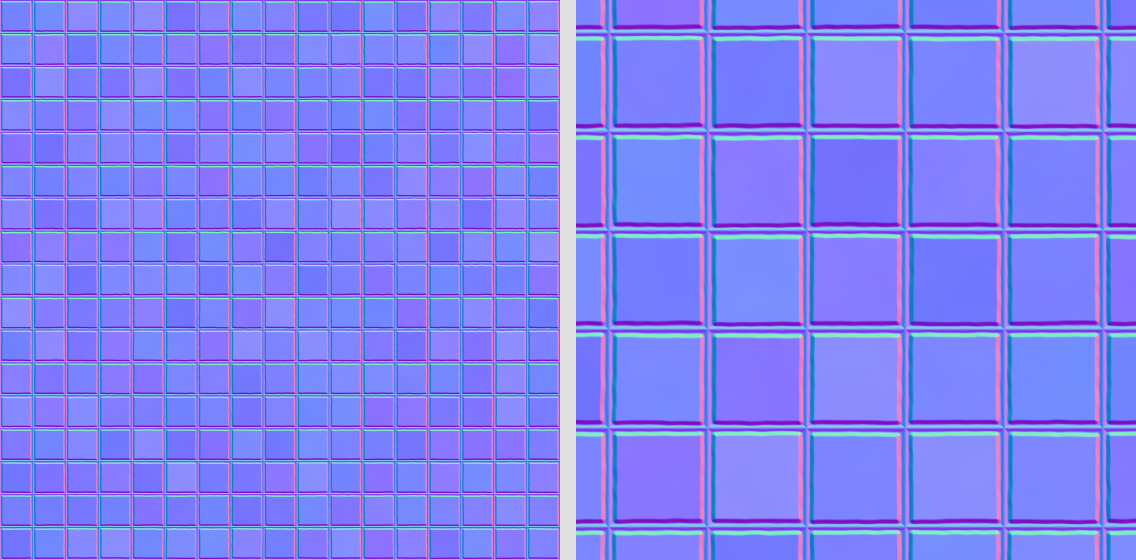
Left, the full canvas; right, a detail of the centre.
A WebGL 2 fragment shader for this texture map:

```glsl
#version 300 es
precision highp float;

uniform vec2 u_resolution;
out vec4 fragColor;

const float TILES = 17.0;

vec2 hash2(vec2 p) {
  vec3 q = fract(vec3(p.xyx) * vec3(0.1031, 0.1030, 0.0973));
  q += dot(q, q.yzx + 33.33);
  return fract((q.xx + q.yz) * q.zy);
}

// Gradient noise that wraps after a whole number of lattice cells
float gradientNoise(vec2 p, float period) {
  vec2 cell = floor(p);
  vec2 f = fract(p);
  vec2 w = f * f * f * (f * (f * 6.0 - 15.0) + 10.0);
  float corner[4];
  for (int i = 0; i < 4; i++) {
    vec2 o = vec2(i % 2, i / 2);
    vec2 gradient = hash2(mod(cell + o, period) + 7.0) * 2.0 - 1.0;
    corner[i] = dot(gradient, f - o);
  }
  return mix(mix(corner[0], corner[1], w.x), mix(corner[2], corner[3], w.x), w.y);
}

float roundedBox(vec2 p, vec2 halfSize, float radius) {
  vec2 q = abs(p) - halfSize + radius;
  return length(max(q, 0.0)) + min(max(q.x, q.y), 0.0) - radius;
}

// Distance inward from the edge of a slightly shifted and turned tile
float tileDepth(vec2 p) {
  vec2 id = mod(floor(p), TILES);
  vec2 local = fract(p) - 0.5 + (hash2(id + 31.0) - 0.5) * 0.012;
  float turn = (hash2(id + 57.0).x - 0.5) * 0.018;
  local += turn * vec2(-local.y, local.x);
  return -roundedBox(local, vec2(0.466), 0.045);
}

// Bevelled tiles with a rounded ridge of grout between them
float surfaceHeight(vec2 p) {
  float wobble = gradientNoise(p * 6.0, TILES * 6.0);
  float bevel = smoothstep(0.0, 0.048, tileDepth(p) + wobble * 0.010);
  vec2 toJoint = 0.5 - abs(fract(p) - 0.5);
  float joint = min(toJoint.x, toJoint.y);
  float ridge = 1.0 - smoothstep(0.0, 0.038, joint + wobble * 0.012);
  return 0.066 * bevel + 0.021 * ridge + 0.006 * wobble * (1.0 - bevel);
}

vec3 surfaceNormal(vec2 p) {
  vec2 e = vec2(0.008, 0.0);
  vec2 slope = vec2(surfaceHeight(p + e.xy) - surfaceHeight(p - e.xy),
                    surfaceHeight(p + e.yx) - surfaceHeight(p - e.yx)) / (2.0 * e.x);

  // Each face leans its own way and undulates gently
  float face = smoothstep(0.02, 0.045, tileDepth(p));
  vec2 lean = (hash2(mod(floor(p), TILES) + 83.0) - 0.5) * 0.24;
  vec2 undulation = vec2(gradientNoise(p * 2.0, TILES * 2.0),
                         gradientNoise(p.yx * 2.0 + 5.0, TILES * 2.0)) * 0.04;
  return normalize(vec3(-slope + (lean + undulation) * face, 1.0));
}

void main() {
  // Four samples smooth the thin bevels
  vec3 color = vec3(0.0);
  for (int i = 0; i < 4; i++) {
    vec2 offset = (vec2(i % 2, i / 2) - 0.5) * 0.5;
    vec2 p = (gl_FragCoord.xy + offset) / u_resolution * TILES;
    color += surfaceNormal(p) * 0.5 + 0.5;
  }
  fragColor = vec4(color * 0.25, 1.0);
}
```
